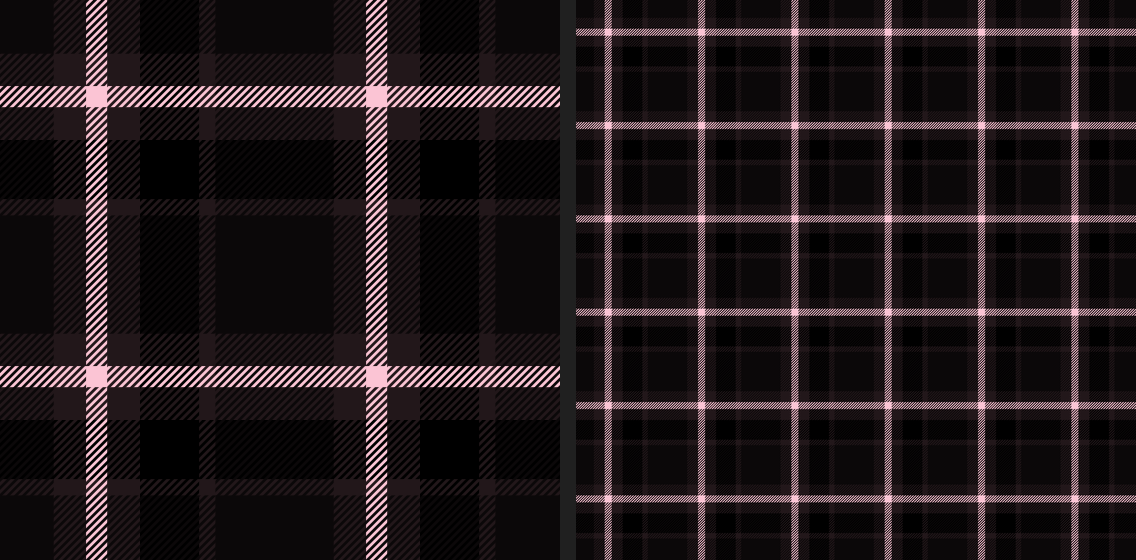
Left, the tile; right, the same tile 3 across and 3 down.
A WebGL 2 fragment shader for this pattern:

```glsl
#version 300 es
precision highp float;

uniform vec2 u_resolution;
out vec4 outColor;

const float REPEATS = 2.0;       // setts across and down
const float RIBS = 36.0;         // twill ribs per sett
const float WEFT_SHARE = 0.51;   // part of each rib where the weft lies on top
const float RIB_PHASE = 0.25;    // centre of the weft part of a rib

// Band limits as fractions of one sett
const vec2 WIDE_BAND = vec2(0.1918, 0.5);
const vec2 PINK_BAND = vec2(0.3075, 0.3828);
const vec2 BLACK_BAND = vec2(0.5, 0.7115);
const vec2 THIN_BAND = vec2(0.7115, 0.7692);

const vec3 CHARCOAL = vec3(0.045, 0.030, 0.034);
const vec3 BLACK = vec3(0.0);
const vec3 PLUM = vec3(0.135, 0.092, 0.103);
const vec3 PINK = vec3(0.985, 0.770, 0.830);

// Smoothed coverage of a band; blur is one pixel in sett units
float bandMask(float t, vec2 limits, float blur) {
    vec2 edges = clamp((t - limits) / blur + 0.5, 0.0, 1.0);
    return edges.x - edges.y;
}

// Colour of the thread at position t within the sett
vec3 threadColor(float t, float blur) {
    vec3 color = CHARCOAL;
    color = mix(color, PLUM, bandMask(t, WIDE_BAND, blur));
    color = mix(color, BLACK, bandMask(t, BLACK_BAND, blur));
    color = mix(color, PLUM, bandMask(t, THIN_BAND, blur));
    return mix(color, PINK, bandMask(t, PINK_BAND, blur));
}

// Diagonal ribs: 1 where the weft is on top, 0 where the warp is
float twillMask(vec2 sett, vec2 blur) {
    float rib = fract((sett.x + sett.y) * RIBS - RIB_PHASE + 0.5);
    float ribBlur = RIBS * length(blur);
    return clamp((0.5 * WEFT_SHARE - abs(rib - 0.5)) / ribBlur + 0.5, 0.0, 1.0);
}

void main() {
    vec2 uv = gl_FragCoord.xy / u_resolution;
    vec2 blur = REPEATS / u_resolution;

    // The sett runs rightwards and downwards
    vec2 sett = fract(vec2(uv.x, 1.0 - uv.y) * REPEATS);

    // Weave the two thread sets
    vec3 warp = threadColor(sett.x, blur.x);
    vec3 weft = threadColor(sett.y, blur.y);
    outColor = vec4(mix(warp, weft, twillMask(sett, blur)), 1.0);
}
```
